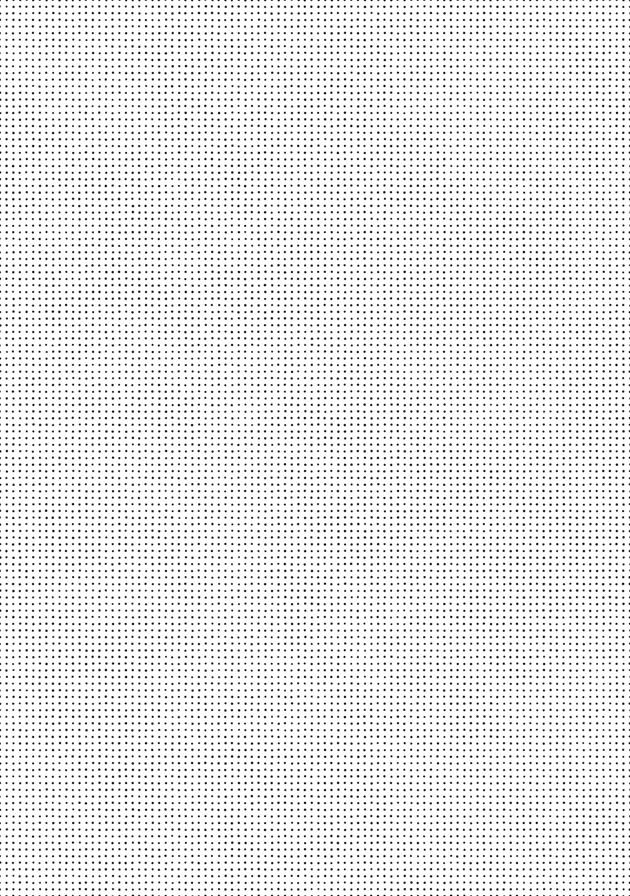
A WebGL 1 fragment shader for this pattern:

```glsl
precision highp float;
// Fine square grid of small, slightly uneven black dots on white paper.

#define GRID vec2(95.0, 135.0)        // repeats across and down
#define DOT_RADIUS 0.163              // in cells
#define RADIUS_VARIATION 0.10         // relative, dot to dot
#define BROAD_VARIATION 0.05          // relative, over groups of dots
#define BROAD_SCALE 9.0               // cells per group
#define JITTER 0.05                   // in cells
#define SOFTNESS 1.25                 // smoothing width, in pixels
#define PAPER_COLOR vec3(1.0)
#define INK_COLOR vec3(0.03, 0.02, 0.02)
#define SAMPLES 6                     // smoothing samples per axis

uniform vec2 u_resolution;

float hash(vec2 p) {
  return fract(sin(dot(p, vec2(127.1, 311.7))) * 43758.5453);
}

float valueNoise(vec2 p) {
  vec2 i = floor(p);
  vec2 f = smoothstep(0.0, 1.0, fract(p));
  float low = mix(hash(i), hash(i + vec2(1.0, 0.0)), f.x);
  float high = mix(hash(i + vec2(0.0, 1.0)), hash(i + vec2(1.0)), f.x);
  return mix(low, high, f.y);
}

// Printed size of one dot, uneven both locally and over wider areas.
float dotRadius(vec2 id) {
  float local = RADIUS_VARIATION * (2.0 * hash(id + 17.0) - 1.0);
  float broad = BROAD_VARIATION * (2.0 * valueNoise(id / BROAD_SCALE) - 1.0);
  return DOT_RADIUS * (1.0 + local + broad);
}

// 1 inside the dot nearest to a canvas position, 0 outside.
float dotMask(vec2 uv) {
  vec2 grid = uv * GRID;
  vec2 id = floor(grid + 0.5);
  vec2 shift = JITTER * (2.0 * vec2(hash(id), hash(id + 53.0)) - 1.0);
  return step(length(grid - id - shift), dotRadius(id));
}

// Share of the pixel footprint covered by ink.
float inkCoverage(vec2 pixel) {
  float sum = 0.0;
  for (int j = 0; j < SAMPLES; j++) {
    for (int i = 0; i < SAMPLES; i++) {
      vec2 offset = (vec2(float(i), float(j)) + 0.5) / float(SAMPLES) - 0.5;
      sum += dotMask((pixel + SOFTNESS * offset) / u_resolution);
    }
  }
  return sum / float(SAMPLES * SAMPLES);
}

void main() {
  float ink = inkCoverage(gl_FragCoord.xy);
  gl_FragColor = vec4(mix(PAPER_COLOR, INK_COLOR, ink), 1.0);
}
```
